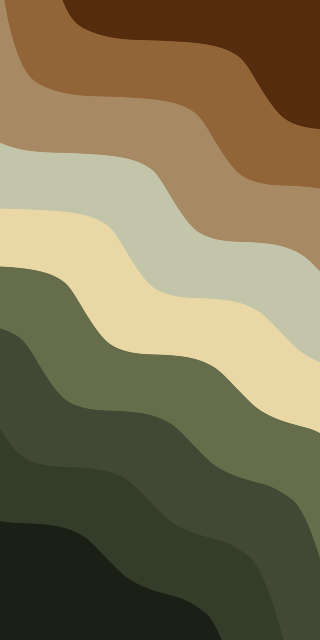
This background is drawn by a WebGL 2 fragment shader. Its source:

```glsl
#version 300 es
precision highp float;
// Nine earthy wave bands stepping down from upper left to lower right.

uniform vec2 u_resolution;
out vec4 fragColor;

// Lengths are in canvas widths, with y measured down from the top.
const vec2 CANVAS = vec2(1.0, 2.0);
const vec2 BAND_STEP = vec2(-0.1367, 0.1758);  // shift from one wave to the next
const int BANDS = 9;
const int KNOTS = 16;

// Band colours, top to bottom
const vec3 PALETTE[BANDS] = vec3[](
  vec3(0.337, 0.173, 0.055),  // dark brown
  vec3(0.573, 0.396, 0.224),  // copper
  vec3(0.655, 0.541, 0.392),  // tan
  vec3(0.761, 0.773, 0.667),  // sage
  vec3(0.914, 0.847, 0.651),  // cream
  vec3(0.396, 0.427, 0.290),  // moss
  vec3(0.255, 0.282, 0.200),  // olive
  vec3(0.200, 0.239, 0.161),  // forest
  vec3(0.106, 0.125, 0.086)); // near black

// The wave shared by all bands: x, y, slope at each knot
const vec3 WAVE[KNOTS] = vec3[](
  vec3(0.150, -0.176, 6.00), vec3(0.195, 0.000, 2.60),
  vec3(0.273, 0.094, 0.45), vec3(0.521, 0.128, 0.06),
  vec3(0.682, 0.147, 0.27), vec3(0.747, 0.178, 0.75),
  vec3(0.815, 0.276, 1.60), vec3(0.878, 0.361, 0.95),
  vec3(0.938, 0.393, 0.30), vec3(1.068, 0.406, 0.07),
  vec3(1.214, 0.443, 0.60), vec3(1.294, 0.518, 1.00),
  vec3(1.359, 0.578, 0.65), vec3(1.510, 0.635, 0.28),
  vec3(1.596, 0.682, 0.75), vec3(1.706, 0.945, 3.70));

// Cubic Hermite segment: returns height and slope at x
vec2 hermite(vec3 a, vec3 b, float x) {
  float width = b.x - a.x;
  float t = (x - a.x) / width;
  float rise = b.y - a.y;
  float c1 = a.z * width;
  float c3 = c1 + b.z * width - 2.0 * rise;
  float c2 = rise - c1 - c3;
  float height = a.y + t * (c1 + t * (c2 + t * c3));
  float slope = (c1 + t * (2.0 * c2 + t * 3.0 * c3)) / width;
  return vec2(height, slope);
}

// Height and slope of the wave, continued straight past its ends
vec2 wave(float x) {
  vec3 first = WAVE[0];
  vec3 last = WAVE[KNOTS - 1];
  if (x <= first.x) return vec2(first.y + first.z * (x - first.x), first.z);
  if (x >= last.x) return vec2(last.y + last.z * (x - last.x), last.z);
  for (int i = 1; i < KNOTS; i++) {
    if (x < WAVE[i].x) return hermite(WAVE[i - 1], WAVE[i], x);
  }
  return last.yz;
}

void main() {
  vec2 uv = gl_FragCoord.xy / u_resolution;
  vec2 p = vec2(uv.x, 1.0 - uv.y) * CANVAS;
  vec2 pixel = CANVAS / u_resolution;
  float softness = 0.5 * max(pixel.x, pixel.y);

  // Lay each lower band over the ones above it
  vec3 color = PALETTE[0];
  for (int i = 1; i < BANDS; i++) {
    vec2 q = p - BAND_STEP * float(i - 1);
    vec2 edge = wave(q.x);
    float dist = (q.y - edge.x) / length(vec2(1.0, edge.y));
    color = mix(color, PALETTE[i], smoothstep(-softness, softness, dist));
  }
  fragColor = vec4(color, 1.0);
}
```
